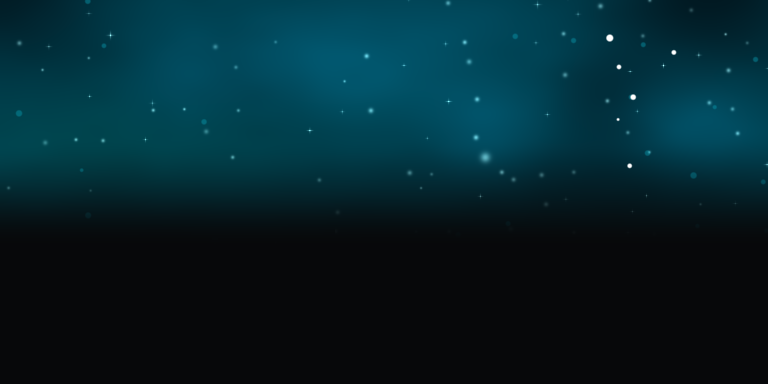
This background is drawn by a Shadertoy shader. Its source:

```glsl
// A teal night haze fading into a near-black floor, sprinkled with lights.
// Broad elliptical glows and value noise shape the haze; jittered grids
// scatter soft dots, four-point sparkles, teal discs and white beads.

const vec3 FLOOR_COLOR = vec3(0.028, 0.032, 0.038);
const vec3 HAZE = vec3(0.0, 0.245, 0.305);
const vec3 BRIGHT_HAZE = vec3(0.005, 0.36, 0.46);
const vec3 GREEN_HAZE = vec3(0.0, 0.28, 0.31);
const vec3 DEEP_HAZE = vec3(0.005, 0.07, 0.10);
const vec3 TEAL_LIGHT = vec3(0.03, 0.60, 0.68);
const vec3 PALE_LIGHT = vec3(0.66, 0.82, 0.80);

float hash(vec2 p) {
    vec3 q = fract(vec3(p.xyx) * 0.1031);
    q += dot(q, q.yzx + 33.33);
    return fract((q.x + q.y) * q.z);
}

float valueNoise(vec2 p) {
    vec2 i = floor(p), f = fract(p);
    f = f * f * (3.0 - 2.0 * f);
    return mix(mix(hash(i), hash(i + vec2(1, 0)), f.x),
               mix(hash(i + vec2(0, 1)), hash(i + vec2(1, 1)), f.x), f.y);
}

float fbm(vec2 p) {
    float sum = 0.0, weight = 0.5;
    for (int i = 0; i < 3; i++) {
        sum += weight * valueNoise(p);
        p = p * 2.0 + 7.3;
        weight *= 0.5;
    }
    return sum;
}

// Elliptical gaussian glow
float glow(vec2 p, vec2 center, vec2 size) {
    vec2 q = (p - center) / size;
    return exp(-dot(q, q));
}

float disc(vec2 p, float radius, float blur) {
    return 1.0 - smoothstep(radius - blur, radius + blur, length(p));
}

// Soft core with thin horizontal and vertical rays
float sparkle(vec2 p, float size) {
    vec2 a = abs(p) / size;
    float rays = exp(-a.x * 8.0 - a.y * 1.8) + exp(-a.y * 8.0 - a.x * 1.8);
    return rays * (1.0 - smoothstep(0.6, 1.6, length(a)));
}

// Offset from p to the jittered center of its grid cell
vec2 cellOffset(vec2 p, float cell, float seed, out vec2 id) {
    id = floor(p / cell) + seed;
    vec2 jitter = 0.22 + 0.56 * vec2(hash(id), hash(id + 41.7));
    return (fract(p / cell) - jitter) * cell;
}

// Small pale stars: roughly half dots, half sparkles
float starLayer(vec2 p, float cell, float seed, float density) {
    vec2 id;
    vec2 d = cellOffset(p, cell, seed, id);
    float present = step(hash(id + 13.1), density);
    float size = mix(0.004, 0.0085, hash(id + 27.9));
    float dotLight = 0.75 * glow(d, vec2(0.0), vec2(size * 0.75));
    float shape = hash(id + 63.2) < 0.5 ? dotLight : sparkle(d, size * 1.3);
    return present * shape * mix(0.3, 0.85, hash(id + 88.4));
}

// Crisp round lights with varied radius
float discLayer(vec2 p, float cell, float seed, float density,
                vec2 radii, float blur) {
    vec2 id;
    vec2 d = cellOffset(p, cell, seed, id);
    float radius = mix(radii.x, radii.y, hash(id + 19.6));
    return step(hash(id + 52.8), density) * disc(d, radius, blur);
}

vec3 hazeColor(vec2 p) {
    vec3 color = mix(HAZE, GREEN_HAZE, 0.8 * glow(p, vec2(0.28, 0.62), vec2(0.55, 0.16)));

    // Dark pockets
    float dark = 0.75 * glow(p, vec2(0.0, 1.03), vec2(0.28, 0.20));
    dark += 0.85 * glow(p, vec2(1.84, 1.02), vec2(0.30, 0.20));
    dark += 0.22 * glow(p, vec2(0.62, 0.79), vec2(0.13, 0.10));
    dark += 0.42 * glow(p, vec2(1.58, 0.75), vec2(0.17, 0.13));
    dark += 0.40 * glow(p, vec2(1.56, 0.52), vec2(0.35, 0.12));
    color = mix(color, DEEP_HAZE, min(dark, 1.0));

    // Bright clouds
    float light = 0.75 * glow(p, vec2(0.86, 0.87), vec2(0.28, 0.17));
    light += 0.65 * glow(p, vec2(1.27, 0.68), vec2(0.14, 0.11));
    light += 0.42 * glow(p, vec2(0.46, 0.80), vec2(0.13, 0.14));
    light += 0.55 * glow(p, vec2(1.83, 0.68), vec2(0.17, 0.11));
    light += 0.40 * glow(p, vec2(1.25, 0.95), vec2(0.24, 0.13));
    color = mix(color, BRIGHT_HAZE, min(light, 1.0));
    return color * (0.86 + 0.32 * fbm(p * vec2(3.0, 5.0)));
}

void mainImage(out vec4 fragColor, in vec2 fragCoord) {
    float pixel = 1.0 / iResolution.y;
    vec2 p = fragCoord * pixel;
    p.x *= 2.0 * iResolution.y / iResolution.x;

    vec3 color = mix(FLOOR_COLOR, hazeColor(p), smoothstep(0.355, 0.64, p.y));

    // Scattered lights fade toward the floor and gather on the right
    float visible = smoothstep(0.36, 0.62, p.y);
    float right = smoothstep(0.2, 1.7, p.x);
    float teal = discLayer(p, 0.16, 5.0, 0.32, vec2(0.004, 0.009), pixel);
    color = mix(color, TEAL_LIGHT, 0.45 * teal * visible);
    float stars = starLayer(p, 0.085, 17.0, mix(0.22, 0.50, right))
                + starLayer(p + 0.037, 0.12, 71.0, mix(0.25, 0.45, right));
    color += PALE_LIGHT * stars * visible;
    float beadArea = step(1.55, p.x) * step(0.55, p.y);
    float beads = discLayer(p, 0.13, 31.0, 0.40 * beadArea, vec2(0.003, 0.006), pixel);
    color = mix(color, vec3(1.0), beads);

    // Leading lights: two white beads and one soft orb
    color = mix(color, vec3(1.0), disc(p - vec2(1.588, 0.901), 0.009, pixel));
    color = mix(color, vec3(1.0), disc(p - vec2(1.649, 0.747), 0.007, pixel));
    color += 0.55 * PALE_LIGHT * glow(p, vec2(1.264, 0.590), vec2(0.012));

    fragColor = vec4(clamp(color, 0.0, 1.0), 1.0);
}
```
